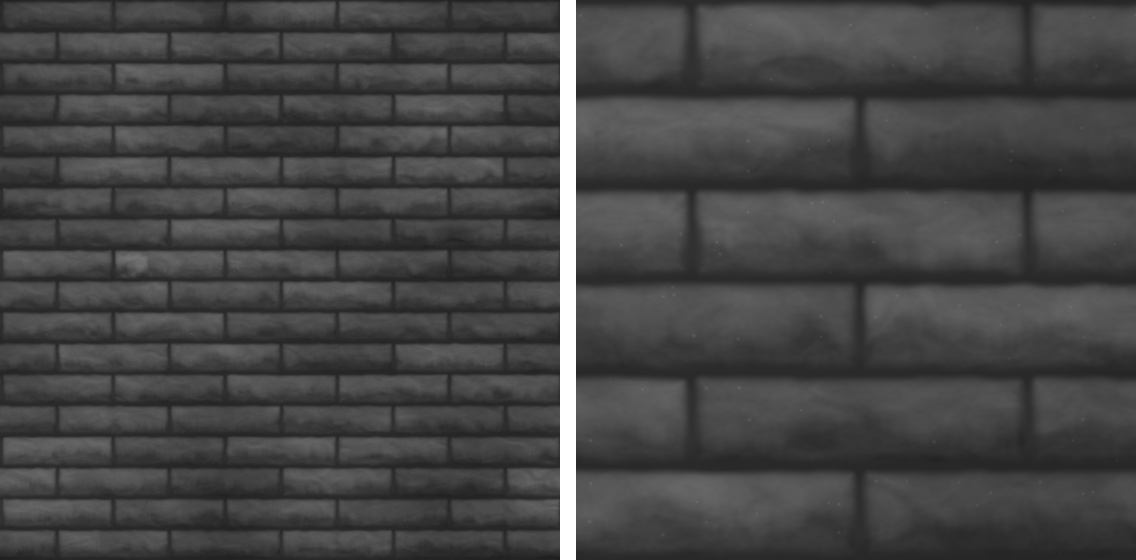
Left, the full canvas; right, a detail of the centre.
Reproduce this texture procedurally as a WebGL 1 fragment shader.

```glsl
precision highp float;
uniform vec2 u_resolution;

#define GRID vec2(5.0, 18.0)
#define JOINT 0.0062
#define EDGE_SOFT 0.0030
#define JOINT_COLOR vec3(0.158)
#define SHADE_COLOR vec3(0.205)
#define FACE_COLOR vec3(0.340)
#define BRICK_VARIATION 0.20
#define RELIEF 0.85
#define STAIN 0.55
#define SPECK_CHANCE 0.025
#define CHIPPED_BRICK vec2(1.0, 9.0)
#define SMUDGE_CENTER vec2(0.82, 0.583)

float hash(vec2 p) {
  vec3 q = fract(p.xyx * vec3(0.1031, 0.1030, 0.0973));
  q += dot(q, q.yzx + 33.33);
  return fract((q.x + q.y) * q.z);
}

// Value noise that wraps after the given number of cells
float noise(vec2 p, vec2 period) {
  vec2 i = floor(p);
  vec2 f = fract(p);
  f = f * f * (3.0 - 2.0 * f);
  vec2 a = mod(i, period);
  vec2 b = mod(i + 1.0, period);
  return mix(mix(hash(a), hash(vec2(b.x, a.y)), f.x),
             mix(hash(vec2(a.x, b.y)), hash(b), f.x), f.y);
}

float fbm(vec2 p, vec2 period) {
  float sum = 0.0;
  float amplitude = 0.52;
  for (int i = 0; i < 5; i++) {
    sum += amplitude * noise(p, period);
    p *= 2.0;
    period *= 2.0;
    amplitude *= 0.5;
  }
  return sum;
}

float roundedBox(vec2 p, vec2 halfSize, float radius) {
  vec2 q = abs(p) - halfSize + radius;
  return length(max(q, 0.0)) + min(max(q.x, q.y), 0.0) - radius;
}

// Split stone face: lit upper part, ragged ledge and shaded foot
float stoneLight(vec2 p, vec2 seed) {
  vec2 wide = vec2(512.0);
  vec2 q = p * vec2(1.5, 2.6) + seed;
  q += 0.7 * vec2(noise(q * 1.3 + 7.0, wide), noise(q * 1.3 + 19.0, wide));
  float relief = fbm(q, wide) - fbm(q + vec2(0.12, 0.36), wide);
  float ledge = 0.32 + 0.7 * (fbm(vec2(p.x * 1.6, 0.4) + seed, wide) - 0.5);
  float lit = smoothstep(ledge - 0.2, ledge + 0.3, p.y);
  float crease = smoothstep(0.1, 0.0, abs(p.y - ledge + 0.05));
  float slope = 0.25 * (p.y - 0.5);
  return 0.12 + 0.68 * lit + slope + RELIEF * relief - 0.08 * crease;
}

// Sparse pale grains
float specks(vec2 p, vec2 seed) {
  vec2 q = p * 9.0;
  vec2 id = floor(q) + floor(seed);
  vec2 center = 0.3 + 0.4 * vec2(hash(id + 3.1), hash(id + 8.7));
  float radius = mix(0.15, 0.3, hash(id + 5.3));
  float dotMask = smoothstep(radius, 0.0, length(fract(q) - center));
  return dotMask * step(1.0 - SPECK_CHANCE, hash(id));
}

void main() {
  vec2 uv = gl_FragCoord.xy / u_resolution;

  // Running bond: alternate courses shift by half a brick
  vec2 grid = uv * GRID;
  float course = floor(grid.y);
  grid.x += 0.5 * mod(course + 1.0, 2.0) - 0.012;
  vec2 brick = vec2(mod(floor(grid.x), GRID.x), course);
  vec2 cell = fract(grid);
  vec2 seed = floor(200.0 * vec2(hash(brick + 11.0), hash(brick + 47.0)));

  // Brick outline with a slightly uneven edge
  vec2 size = 1.0 / GRID;
  vec2 local = cell * vec2(GRID.y / GRID.x, 1.0);
  float wobble = 0.002 * (noise(local * 4.0 + seed, vec2(512.0)) - 0.5);
  float d = roundedBox((cell - 0.5) * size, 0.5 * (size - JOINT), 0.003) + wobble;
  float mask = 1.0 - smoothstep(-EDGE_SOFT, EDGE_SOFT, d);

  // Stone tone
  vec3 stone = mix(SHADE_COLOR, FACE_COLOR, stoneLight(local, seed));
  stone *= 1.0 + BRICK_VARIATION * (hash(brick + 2.0) - 0.5);
  stone += 0.012 * (noise(local * vec2(18.0, 24.0) + seed, vec2(512.0)) - 0.5);
  stone += 0.06 * specks(local, seed);

  // Soft worn rim and darkening towards the joint
  stone += 0.012 * smoothstep(0.004, 0.0, abs(d + 0.005));
  stone *= mix(0.84, 1.0, smoothstep(0.0, 0.010, -d));

  // Faint pale chip near the left end of one brick
  vec2 away = abs(brick - CHIPPED_BRICK);
  float chipped = 1.0 - step(0.5, max(away.x, away.y));
  float chip = fbm(local * 3.0 + seed, vec2(512.0))
             - 0.6 * length((local - vec2(0.6, 0.5)) * vec2(0.8, 1.0));
  stone += 0.10 * chipped * smoothstep(0.1, 0.6, chip);

  // Broad stains across neighbouring bricks and one dark smudge
  float stain = fbm(uv * vec2(5.0, 8.0), vec2(5.0, 8.0));
  float smudge = smoothstep(1.0, 0.0, length((uv - SMUDGE_CENTER) * vec2(15.0, 32.0)));
  float tone = 1.0 + STAIN * (stain - 0.5) - 0.3 * smudge;

  // Bed joints lie deeper in shadow than upright joints
  float upright = smoothstep(0.05, 0.25, min(cell.y, 1.0 - cell.y));
  vec3 joint = JOINT_COLOR * (1.0 + 0.16 * upright + 0.3 * (stain - 0.5));
  gl_FragColor = vec4(mix(joint, stone * tone, mask), 1.0);
}
```
